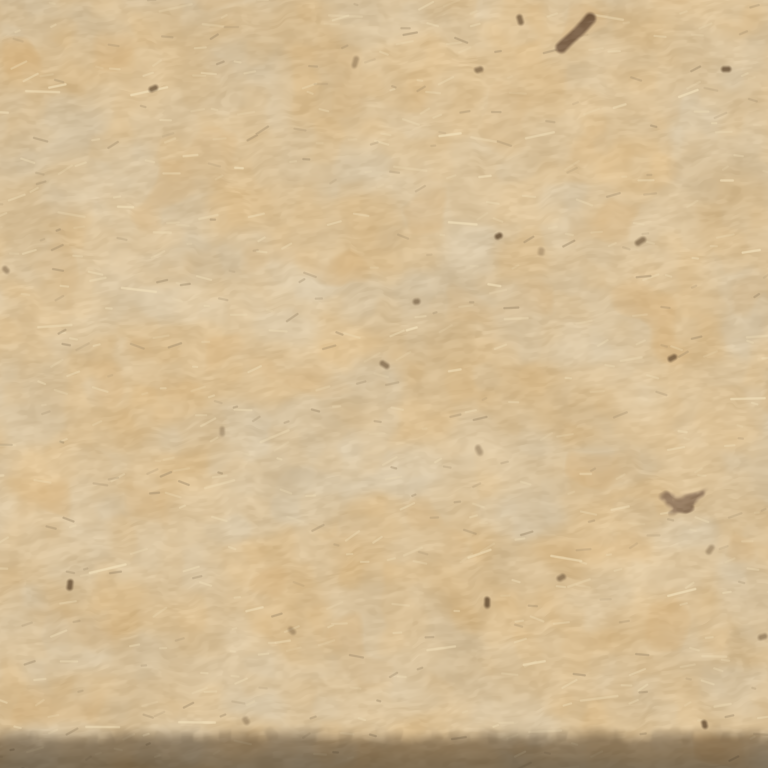
A Shadertoy shader for this texture:

```glsl
// Draws warm recycled paper with mottled pulp, fine fibres, dark flecks and a shaded lower edge.

vec3 hash3(vec2 p) {
    vec3 q = fract(vec3(p.xyx) * vec3(0.1031, 0.1030, 0.0973));
    q += dot(q, q.yxz + 33.33);
    return fract((q.xxy + q.yzz) * q.zyx);
}

// Smooth cellular noise: random cell values blended by distance, centred on zero
float pulp(vec2 p) {
    vec2 cell = floor(p);
    float total = 0.0, weightSum = 0.0;
    for (int y = -1; y <= 1; y++)
    for (int x = -1; x <= 1; x++) {
        vec2 id = cell + vec2(x, y);
        vec3 rnd = hash3(id);
        vec2 d = p - id - 0.15 - 0.7 * rnd.xy;
        float weight = exp(-6.0 * dot(d, d));
        total += weight * rnd.z;
        weightSum += weight;
    }
    return total / weightSum - 0.5;
}

float capsule(vec2 p, float angle, float halfLength) {
    vec2 along = vec2(cos(angle), sin(angle));
    return length(p - along * clamp(dot(p, along), -halfLength, halfLength));
}

// Coverage of randomly scattered short strokes, one candidate per grid cell
float flecks(vec2 p, float grid, float density, float halfLength, float radius, float spread, float seed) {
    vec2 cell = floor(p * grid);
    float cover = 0.0;
    for (int y = -1; y <= 1; y++)
    for (int x = -1; x <= 1; x++) {
        vec2 id = cell + vec2(x, y);
        vec3 place = hash3(id + seed);
        vec3 form = hash3(id + seed + 57.0);
        float angle = 0.12 + (form.x - 0.5) * spread;
        float d = capsule(p - (id + place.xy) / grid, angle, halfLength * (0.2 + 0.8 * form.y));
        float stroke = 1.0 - smoothstep(0.2 * radius, 1.5 * radius, d);
        cover = max(cover, stroke * step(place.z, density) * (0.35 + 0.65 * form.z));
    }
    return cover;
}

void mainImage(out vec4 fragColor, in vec2 fragCoord) {
    vec2 uv = fragCoord / iResolution.xy;
    vec2 slant = vec2(uv.x, uv.y - 0.12 * uv.x);
    vec2 warp = 0.012 * vec2(pulp(uv * 24.0 + 5.0), pulp(uv * 24.0 + 71.0));

    // Broad mottling and short, nearly horizontal grain
    float clouds = 0.6 * pulp((uv + warp) * 9.0 + 11.0) + 0.6 * pulp((uv + warp) * 21.0 + 40.0);
    float grain = 0.6 * pulp((slant + warp) * vec2(38.0, 110.0) + 90.0)
                + 0.5 * pulp((slant + warp) * vec2(90.0, 210.0) + 300.0);
    float warmth = pulp((uv + warp) * vec2(14.0, 17.0) + 150.0) + 0.5 * pulp(uv * 34.0 + 210.0);

    vec3 paper = vec3(0.848, 0.753, 0.599);
    paper += vec3(0.065, 0.07, 0.075) * clouds + vec3(0.07, 0.075, 0.08) * grain;
    paper += vec3(0.012, -0.024, -0.07) * warmth;

    // Rusty stains, pale fibres and faint dark fibres
    float stain = smoothstep(0.22, 0.5, pulp((uv + warp) * 19.0 + 400.0));
    paper = mix(paper, vec3(0.82, 0.67, 0.46), 0.35 * stain);
    paper = mix(paper, vec3(0.95, 0.88, 0.73), 0.7 * flecks(uv, 16.0, 0.22, 0.024, 0.0018, 0.6, 20.0));
    paper = mix(paper, vec3(0.93, 0.86, 0.71), 0.5 * flecks(uv, 34.0, 0.28, 0.011, 0.0016, 1.0, 120.0));
    paper = mix(paper, vec3(0.60, 0.52, 0.40), 0.45 * flecks(uv, 30.0, 0.2, 0.009, 0.0017, 1.0, 220.0));

    // Isolated specks
    paper = mix(paper, vec3(0.40, 0.31, 0.21), 0.85 * flecks(uv + 0.3 * warp, 9.0, 0.22, 0.004, 0.0042, 3.0, 320.0));

    // Two bark chips: a clean sliver and a ragged crumb
    vec3 bark = vec3(0.44, 0.34, 0.25) + 0.12 * grain;
    float sliver = capsule(uv - vec2(0.75, 0.957) + 0.3 * warp, 0.82, 0.026);
    paper = mix(paper, bark, 0.9 * (1.0 - smoothstep(0.004, 0.0105, sliver)));
    vec2 crumbPoint = uv - vec2(0.89, 0.35) + 1.6 * warp;
    float crumb = min(capsule(crumbPoint, 0.25, 0.026),
                      capsule(crumbPoint + vec2(0.013, 0.008), -0.1, 0.012) - 0.003);
    float crumbCover = 1.0 - smoothstep(0.002, 0.012, crumb + 0.012 * pulp(uv * 75.0));
    paper = mix(paper, bark + 0.07, 0.8 * crumbCover);

    // Soft, uneven shadow along the lower edge
    float rim = uv.y + 0.008 * pulp(vec2(uv.x * 26.0, 3.5)) + 0.006 * pulp(uv * vec2(80.0, 60.0));
    float shade = 1.0 - smoothstep(0.030, 0.056, rim);
    vec3 shadow = mix(vec3(0.58, 0.565, 0.545), vec3(0.66, 0.64, 0.62), smoothstep(0.0, 0.035, uv.y));
    paper *= mix(vec3(1.0), shadow, shade);

    fragColor = vec4(clamp(paper, 0.0, 1.0), 1.0);
}
```
